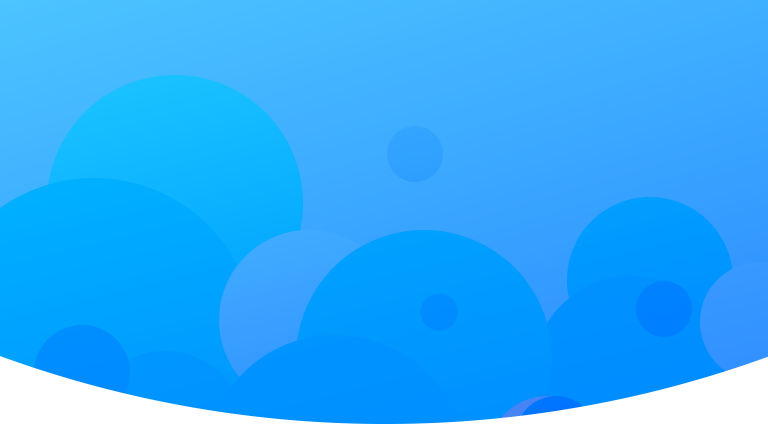
Give the GLSL for this background, as a Shadertoy shader.

```glsl
// Soft blue sky of overlapping round clouds above a curved white floor.

#define CANVAS_HEIGHT 4.26
#define SKY_LIGHT vec3(0.298, 0.769, 1.0)
#define SKY_DEEP vec3(0.180, 0.569, 1.0)
#define SKY_SLOPE vec2(0.35, 0.65)
#define SKY_REACH 0.85
#define LIGHT_DIR vec2(-0.24, 0.97)
#define FLOOR_COLOR vec3(1.0)
#define FLOOR_CENTER vec2(3.85, 11.26)
#define FLOOR_RADIUS 11.24

// Size of one screen pixel in canvas units
float pixelSize() {
    return CANVAS_HEIGHT / iResolution.y;
}

// Coverage of a circle with a smoothed edge
float circleMask(vec2 p, vec2 center, float radius) {
    return clamp(0.5 - (length(p - center) - radius) / pixelSize(), 0.0, 1.0);
}

// Diagonal sky gradient, lightest at the upper left
vec3 skyColor(vec2 uv) {
    float depth = dot(vec2(uv.x, 1.0 - uv.y), SKY_SLOPE) / SKY_REACH;
    return mix(SKY_LIGHT, SKY_DEEP, clamp(depth, 0.0, 1.0));
}

// Lays a shaded disc (xy = center, z = radius) over the color
void addDisc(inout vec3 color, vec2 p, vec3 disc, vec3 lit, vec3 shade) {
    vec2 local = (p - disc.xy) / disc.z;
    float t = clamp(0.5 - 0.5 * dot(local, LIGHT_DIR), 0.0, 1.0);
    color = mix(color, mix(lit, shade, t), circleMask(p, disc.xy, disc.z));
}

// Cloud disc in pure blue, set by its lit and shaded green levels
void addCloud(inout vec3 color, vec2 p, vec3 disc, float lit, float shade) {
    addDisc(color, p, disc, vec3(0.0, lit, 1.0), vec3(0.0, shade, 1.0));
}

void mainImage(out vec4 fragColor, in vec2 fragCoord) {
    vec2 p = fragCoord * pixelSize();
    vec3 color = skyColor(fragCoord / iResolution.xy);

    // Floating bubble
    addDisc(color, p, vec3(4.15, 2.72, 0.28), vec3(0.20, 0.65, 1.0), vec3(0.18, 0.62, 1.0));

    // Left clouds
    addDisc(color, p, vec3(1.75, 2.23, 1.28), vec3(0.10, 0.76, 1.0), vec3(0.0, 0.64, 1.0));
    addCloud(color, p, vec3(0.94, 0.86, 1.62), 0.69, 0.57);
    addCloud(color, p, vec3(1.65, -0.05, 0.80), 0.59, 0.56);
    addCloud(color, p, vec3(0.82, 0.53, 0.48), 0.56, 0.54);

    // Right clouds, with a pale bite at the edge
    addCloud(color, p, vec3(6.50, 1.46, 0.83), 0.62, 0.55);
    addCloud(color, p, vec3(6.32, 0.50, 1.00), 0.57, 0.54);
    addCloud(color, p, vec3(6.64, 1.17, 0.28), 0.51, 0.50);
    addDisc(color, p, vec3(7.60, 1.04, 0.60), vec3(0.22, 0.60, 1.0), vec3(0.19, 0.56, 1.0));

    // Middle clouds, with a pale one behind
    addDisc(color, p, vec3(3.09, 1.06, 0.90), vec3(0.25, 0.67, 1.0), vec3(0.19, 0.57, 1.0));
    addCloud(color, p, vec3(4.24, 0.68, 1.28), 0.63, 0.55);
    addCloud(color, p, vec3(3.35, -0.39, 1.30), 0.58, 0.54);
    addCloud(color, p, vec3(4.39, 1.14, 0.185), 0.56, 0.54);

    // Low bubbles resting on the floor
    addDisc(color, p, vec3(5.48, -0.32, 0.62), vec3(0.27, 0.52, 0.96), vec3(0.25, 0.50, 0.95));
    addCloud(color, p, vec3(5.56, -0.10, 0.40), 0.46, 0.44);

    // Curved floor
    color = mix(FLOOR_COLOR, color, circleMask(p, FLOOR_CENTER, FLOOR_RADIUS));

    fragColor = vec4(color, 1.0);
}
```
